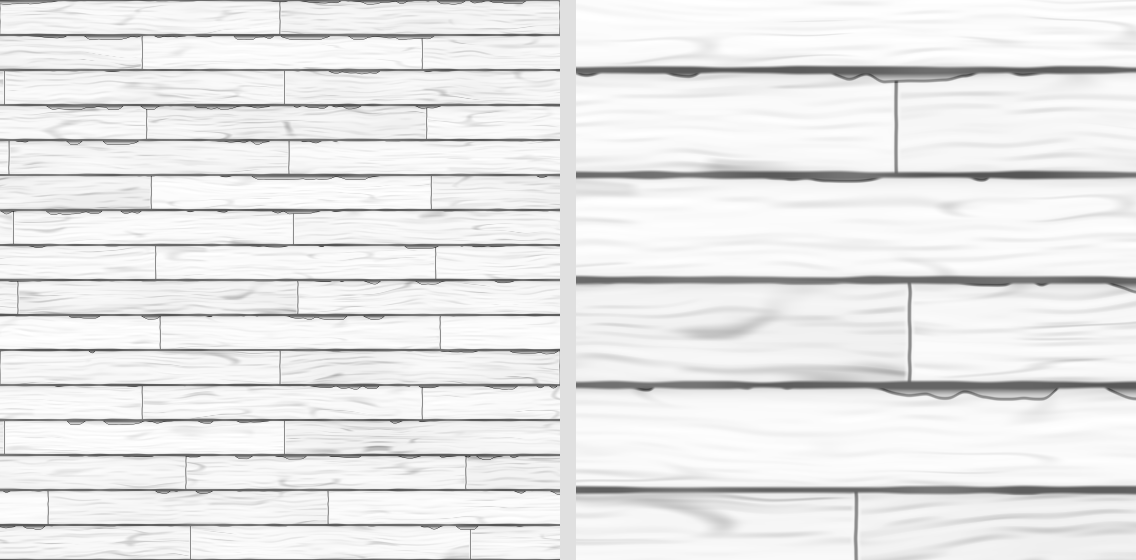
Left: the whole. Right: its middle third, enlarged.
Reproduce this texture procedurally as a three.js fragment shader.

```glsl
// Whitewashed wood planks in staggered rows, with embossed grain and ragged dark seams.
#define ROWS 16.0
#define PLANKS 2.0
#define SEAM_HALF_WIDTH 0.0019
#define JOINT_HALF_WIDTH 0.0009
#define CHIP_DEPTH 0.0085
#define SOFTNESS 0.0012
#define GRAIN_STRENGTH 0.36
#define CRACK_STRENGTH 0.13
#define PAINT_WHITE 0.99
#define SEAM_GREY 0.33

varying vec2 vUv;

float hash(vec2 p) {
  vec3 q = fract(vec3(p.xyx) * 0.1031);
  q += dot(q, q.yzx + 33.33);
  return fract((q.x + q.y) * q.z);
}

float noise(vec2 p) {
  vec2 cell = floor(p);
  vec2 f = fract(p);
  f = f * f * (3.0 - 2.0 * f);
  float low = mix(hash(cell), hash(cell + vec2(1.0, 0.0)), f.x);
  float high = mix(hash(cell + vec2(0.0, 1.0)), hash(cell + vec2(1.0, 1.0)), f.x);
  return mix(low, high, f.y);
}

// Height of the long wood fibres
float fibreHeight(vec2 p) {
  return 0.55 * noise(p * vec2(11.0, 135.0))
       + 0.45 * noise(p * vec2(25.0, 255.0) + 17.0);
}

// Half-plank stagger with a slow drift down the wall
float rowOffset(float row) {
  return 0.5 * mod(row, 2.0) + 0.008 * mod(row, 10.0) + 0.14 * step(13.0, row);
}

float woodShade(vec2 uv, vec2 plank) {
  float tone = hash(plank + 4.7);
  vec2 p = uv + vec2(hash(plank + 1.3), hash(plank + 8.1)) * 3.0;

  // Bend the fibres into sloping figure
  p.y += 0.016 * (noise(p * vec2(7.0, 24.0)) - 0.5);
  p.y += 0.005 * (noise(p * vec2(26.0, 50.0)) - 0.5);

  float relief = fibreHeight(p + vec2(0.0, 0.0019)) - fibreHeight(p);
  float patches = 0.4 + 1.1 * noise(p * vec2(8.0, 38.0) + 31.0);
  float strength = mix(0.55, 1.25, tone) * patches;
  float shade = PAINT_WHITE - 0.045 * tone * patches;
  shade -= GRAIN_STRENGTH * strength * max(relief, 0.0);
  shade += 0.07 * max(-relief, 0.0);

  // Thin broken cracks along the grain
  float crack = 1.0 - smoothstep(0.0, 0.085, abs(noise(p * vec2(8.0, 75.0) + 9.0) - 0.5));
  float broken = smoothstep(0.42, 0.75, noise(p * vec2(21.0, 60.0) + 53.0));
  return shade - CRACK_STRENGTH * strength * crack * broken;
}

void main() {
  // Locate the row and the plank, counted from the top left
  float down = (1.0 - vUv.y) * ROWS;
  float row = min(floor(down), ROWS - 1.0);
  float below = (down - row) / ROWS;
  float above = 1.0 / ROWS - below;
  float along = vUv.x * PLANKS - rowOffset(row);
  vec2 plank = vec2(mod(floor(along), PLANKS), row);
  float shade = woodShade(vUv, plank);

  // Vertical joint: dark hairline between pale bevels
  float joint = (fract(along + 0.5) - 0.5) / PLANKS;
  joint += 0.0007 * (noise(vec2(row * 7.0, vUv.y * 130.0)) - 0.5);
  float bevel = 1.0 - smoothstep(0.0015, 0.004, abs(joint));
  shade = mix(shade, 0.97, 0.7 * bevel);
  float jointLine = 1.0 - smoothstep(JOINT_HALF_WIDTH - 0.0006, JOINT_HALF_WIDTH + 0.0008, abs(joint));
  shade = mix(shade, 0.47, 0.85 * jointLine);

  // Chipped upper edge: grey scallops with a dark lower rim
  float ragged = noise(vec2(vUv.x * 30.0, row * 13.0 + 2.0));
  ragged = 0.75 * ragged + 0.25 * noise(vec2(vUv.x * 85.0, row * 11.0 + 5.0));
  float worn = smoothstep(0.3, 0.75, noise(vec2(vUv.x * 6.0, row * 5.0 + 3.0)));
  float depth = CHIP_DEPTH * smoothstep(0.4, 0.85, ragged) * (0.25 + 0.75 * worn);
  float chip = 1.0 - smoothstep(depth - SOFTNESS, depth + SOFTNESS, below);
  float chipped = smoothstep(0.001, 0.003, depth);
  float chipShade = mix(0.55, 0.86, smoothstep(0.001, 0.007, below));
  shade = mix(shade, chipShade, chip * chipped);
  float rim = 1.0 - smoothstep(0.0003, 0.0014, abs(below - depth));
  shade -= 0.32 * rim * chipped;

  // Soft shade on both sides of the horizontal seam
  shade -= (0.13 + 0.12 * worn) * exp(-below / 0.0035);
  shade -= 0.12 * exp(-above / 0.0022);

  // Horizontal seam with a slightly uneven width
  float seamId = floor(down + 0.5);
  float uneven = noise(vec2(vUv.x * 45.0, seamId * 9.0)) - 0.5;
  float halfWidth = SEAM_HALF_WIDTH + 0.0011 * uneven;
  float seam = 1.0 - smoothstep(halfWidth - SOFTNESS, halfWidth + SOFTNESS, min(below, above));
  float seamTone = SEAM_GREY + 0.14 * noise(vec2(vUv.x * 20.0, seamId * 3.0));
  shade = mix(shade, seamTone, seam);

  gl_FragColor = vec4(vec3(clamp(shade, 0.0, 1.0)), 1.0);
}
```
